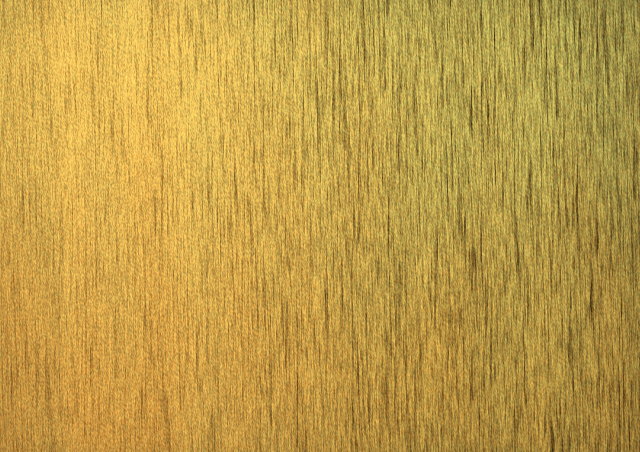
Give the GLSL for this texture, as a Shadertoy shader.

```glsl
// Brushed gold metal: crisp vertical grain, short dark hairlines and a soft warm-to-olive sheen.

const vec3 PALE_GOLD   = vec3(0.94, 0.77, 0.36);
const vec3 AMBER       = vec3(0.81, 0.61, 0.27);
const vec3 OLIVE       = vec3(0.69, 0.63, 0.31);
const vec3 BRONZE      = vec3(0.67, 0.54, 0.24);
const vec3 RUST_SHIFT  = vec3(0.030, -0.022, -0.025);
const vec3 RELIEF_TINT = vec3(0.94, 1.04, 1.18);

// Pseudo-random unit gradient for a lattice cell, by integer mixing
vec2 cellGradient(vec2 cell) {
    uvec2 q = uvec2(ivec2(cell)) * uvec2(1597334673u, 3812015801u);
    uint n = (q.x ^ q.y) * 1597334673u;
    n = (n ^ (n >> 15)) * 3812015801u;
    float angle = 6.28318 * float(n >> 8) / 16777216.0;
    return vec2(cos(angle), sin(angle));
}

// Gradient noise, roughly -1 to 1
float gradientNoise(vec2 p) {
    vec2 cell = floor(p);
    vec2 f = fract(p);
    vec2 w = f * f * f * (f * (f * 6.0 - 15.0) + 10.0);
    vec2 e = vec2(0.0, 1.0);
    float bottom = mix(dot(cellGradient(cell), f),
                       dot(cellGradient(cell + e.yx), f - e.yx), w.x);
    float top = mix(dot(cellGradient(cell + e.xy), f - e.xy),
                    dot(cellGradient(cell + e.yy), f - e.yy), w.x);
    return 1.5 * mix(bottom, top, w.y);
}

// Noise stretched along the brushing; the shear staggers streak ends
float grain(vec2 p, float across, float along, float seed) {
    vec2 q = p * vec2(across, along);
    q.y += 0.37 * q.x;
    return gradientNoise(q + seed * vec2(17.3, 31.7));
}

// Steeper flanks give grain a cut, metallic edge
float crisp(float x) {
    return 2.0 * smoothstep(-0.65, 0.65, x) - 1.0;
}

// Thin dark lines where stretched noise peaks
float scratches(vec2 p, float across, float along, float seed) {
    return smoothstep(0.27, 0.52, grain(p, across, along, seed));
}

// Broad reflection over the sheet, uv from 0 to 1
vec3 sheen(vec2 uv) {
    float side = smoothstep(0.12, 0.85, uv.x);
    float height = smoothstep(0.05, 0.95, uv.y);
    vec3 warm = mix(AMBER, PALE_GOLD, height);
    vec3 cool = mix(BRONZE, OLIVE, height);
    return mix(warm, cool, side);
}

// Gentle darkening towards the borders
float edgeShade(vec2 uv) {
    vec2 d = abs(uv - 0.5) * 2.0;
    return 1.0 - 0.12 * pow(d.x, 6.0) - 0.08 * pow(d.y, 8.0);
}

void mainImage(out vec4 fragColor, in vec2 fragCoord) {
    vec2 uv = fragCoord / iResolution.xy;
    vec2 p = fragCoord / iResolution.y;
    float roughness = mix(0.6, 1.2, smoothstep(0.1, 0.75, uv.x));

    // Relief from wide bands down to fine speckle
    float bands = 0.05 * grain(p, 15.0, 0.6, 1.0);
    float streaks = 0.06 * crisp(grain(p, 139.0, 9.0, 2.0))
                  + 0.10 * crisp(grain(p, 257.0, 31.0, 3.0));
    float speckle = 0.095 * crisp(grain(p, 311.0, 173.0, 4.0))
                  + 0.050 * crisp(grain(p, 229.0, 97.0, 9.0));

    // Longer scratches and denser, shorter hairlines
    float cuts = 0.20 * scratches(p, 137.0, 4.5, 5.0)
               + 0.18 * scratches(p, 223.0, 11.0, 6.0);

    float relief = bands + speckle + roughness * (streaks - cuts);
    vec3 color = sheen(uv) * edgeShade(uv) * (1.04 + relief * RELIEF_TINT);

    // Small drifts between rust and green
    float tint = grain(p, 223.0, 71.0, 7.0) + 0.4 * grain(p, 9.0, 3.0, 8.0);
    color += RUST_SHIFT * tint;

    // Highlights flatten softly towards pale gold
    vec3 excess = max(color - PALE_GOLD, 0.0);
    color -= 0.4 * excess;

    fragColor = vec4(clamp(color, 0.0, 1.0), 1.0);
}
```
